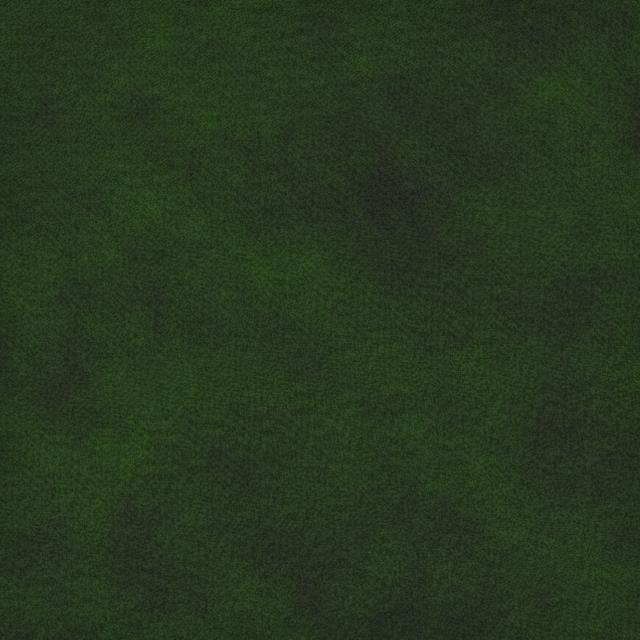
Reproduce this texture procedurally as a WebGL 2 fragment shader.

```glsl
#version 300 es
precision highp float;

uniform vec2 u_resolution;
out vec4 fragColor;

#define CLOUD_SCALE 7.0
#define CLOUD_GAIN 0.68
#define CLOUD_CONTRAST 1.12
#define CLOUD_LEVEL 0.39
#define FIBRE_SCALE vec2(60.0, 130.0)
#define FIBRE_DEPTH 0.10
#define GRAIN_SCALE 450.0
#define GRAIN_DEPTH 0.52
#define EDGE_SHADE 0.06
#define SHADOW_GREEN vec3(0.149, 0.165, 0.136)
#define MOSS_GREEN vec3(0.162, 0.298, 0.102)

float hash(vec2 cell) {
    return fract(sin(dot(cell, vec2(127.1, 311.7))) * 43758.5453);
}

float valueNoise(vec2 p) {
    vec2 cell = floor(p);
    vec2 f = fract(p);
    f = f * f * (3.0 - 2.0 * f);
    float low = mix(hash(cell), hash(cell + vec2(1.0, 0.0)), f.x);
    float high = mix(hash(cell + vec2(0.0, 1.0)), hash(cell + vec2(1.0, 1.0)), f.x);
    return mix(low, high, f.y);
}

// Layered noise, turned at each octave to hide the lattice
float cloudNoise(vec2 p) {
    const mat2 turn = mat2(0.8, 0.6, -0.6, 0.8);
    float sum = 0.0;
    float total = 0.0;
    float weight = 1.0;
    for (int octave = 0; octave < 6; octave++) {
        sum += weight * valueNoise(p);
        total += weight;
        weight *= CLOUD_GAIN;
        p = turn * p * 2.03 + vec2(17.3, 9.1);
    }
    return sum / total;
}

void main() {
    vec2 uv = gl_FragCoord.xy / u_resolution;
    vec2 p = gl_FragCoord.xy / min(u_resolution.x, u_resolution.y);

    // Soft mossy patches
    float cloud = cloudNoise(p * CLOUD_SCALE + vec2(3.7, 8.2)) - 0.5;
    float moss = clamp(CLOUD_LEVEL + CLOUD_CONTRAST * cloud, 0.0, 1.0);
    vec3 color = mix(SHADOW_GREEN, MOSS_GREEN, moss);

    // Faint level fibres and fine felt grain
    float fibre = valueNoise(p * FIBRE_SCALE) - 0.5;
    vec2 diagonal = vec2(p.x + p.y, p.y - p.x) * 0.7071;
    float grain = valueNoise(diagonal * GRAIN_SCALE + 41.0) - 0.5;
    color *= 1.0 + FIBRE_DEPTH * fibre + GRAIN_DEPTH * grain;

    // Slight darkening along the border
    vec2 border = min(uv, 1.0 - uv);
    color *= 1.0 - EDGE_SHADE * (1.0 - smoothstep(0.0, 0.08, min(border.x, border.y)));

    fragColor = vec4(color, 1.0);
}
```
